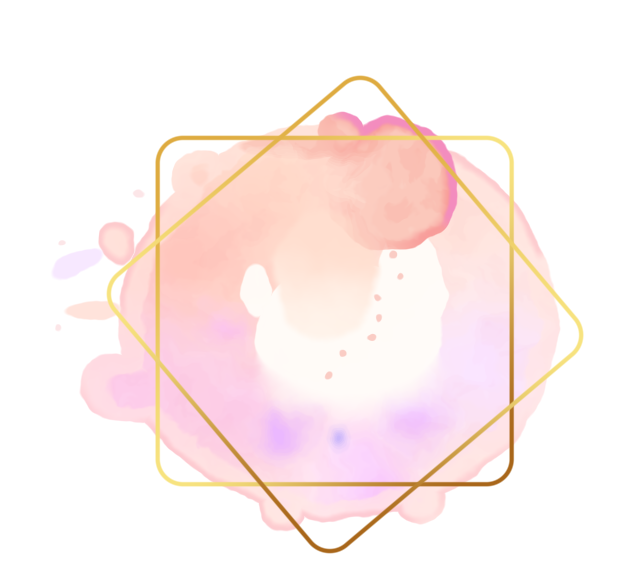
A Shadertoy shader for this background:

```glsl
// Blush watercolour wash on white paper under two crossed golden frames.
#define FRAME_HALF vec2(30.1, 29.45)
#define FRAME_RADIUS 4.3
#define FRAME_STROKE 0.36
#define FRAME_TURN 0.87
#define EDGE_WOBBLE 2.6
#define PIGMENT_STEPS 6.0
#define GRAIN 0.05
#define PAPER vec3(1.0)
#define BLUSH vec3(1.0, 0.895, 0.87)
#define CORAL vec3(0.98, 0.70, 0.66)
#define LILAC vec3(0.95, 0.78, 1.0)

float hash(vec2 p) {
    vec3 q = fract(vec3(p.xyx) * 0.1031);
    q += dot(q, q.yzx + 33.33);
    return fract((q.x + q.y) * q.z);
}

float noise(vec2 p) {
    vec2 i = floor(p), f = fract(p);
    f = f * f * (3.0 - 2.0 * f);
    return mix(mix(hash(i), hash(i + vec2(1, 0)), f.x),
               mix(hash(i + vec2(0, 1)), hash(i + vec2(1, 1)), f.x), f.y);
}

float fbm(vec2 p) {
    float sum = 0.0, amp = 0.5;
    for (int i = 0; i < 4; i++) {
        sum += amp * noise(p + 40.0);
        p = mat2(1.6, 1.2, -1.2, 1.6) * p;
        amp *= 0.5;
    }
    return sum;
}

// Approximate signed distance to an ellipse
float ellipse(vec2 p, vec2 centre, vec2 radii) {
    return (length((p - centre) / radii) - 1.0) * min(radii.x, radii.y);
}

float cover(float d, float soft) { return smoothstep(soft, -soft, d); }

// Steps with soft edges, like layers of dried paint
float layered(float v) {
    float k = v * PIGMENT_STEPS;
    return (floor(k) + smoothstep(0.3, 0.7, fract(k))) / PIGMENT_STEPS;
}

void dab(inout vec3 col, vec2 p, vec2 centre, float radius, vec3 tint) {
    vec2 q = (p - centre) / radius;
    float m = exp(-dot(q, q));
    col = mix(col, tint, mix(m, layered(m), 0.65));
}

void frame(inout vec3 col, vec2 q, float px) {
    vec2 b = abs(q) - FRAME_HALF + FRAME_RADIUS;
    float d = length(max(b, 0.0)) + min(max(b.x, b.y), 0.0) - FRAME_RADIUS;
    float t = 0.5 + (q.x - q.y) / 120.0;
    vec3 gold = mix(vec3(0.87, 0.67, 0.25), vec3(0.97, 0.89, 0.50), smoothstep(0.05, 0.5, t));
    gold = mix(gold, vec3(0.66, 0.40, 0.10), smoothstep(0.52, 0.96, t));
    col = mix(col, gold, cover(abs(d) - FRAME_STROKE, px));
}

void mainImage(out vec4 fragColor, in vec2 fragCoord) {
    // Centred units: the canvas is 100 high
    float px = 100.0 / iResolution.y;
    vec2 p = (fragCoord - 0.5 * iResolution.xy) * px;
    vec2 wobble = vec2(fbm(p * 0.16), fbm(p * 0.16 + 70.0)) - 0.47;
    vec2 w = p + EDGE_WOBBLE * wobble;
    vec2 flow = p + 7.0 * wobble;
    float grain = fbm(flow * 0.17 + 20.0);

    // Outline of the wash
    float wash = ellipse(w, vec2(3.0, -4.6), vec2(37.2, 33.8));
    wash = min(wash, ellipse(w, vec2(-30.4, -15.5), vec2(10.2, 6.0)));
    wash = min(wash, ellipse(w, vec2(-34.6, 8.9), vec2(3.0, 4.0)));
    wash = min(wash, ellipse(w, vec2(-20.7, 19.9), vec2(4.5, 5.0)));
    wash = min(wash, ellipse(w, vec2(-6.5, -36.2), vec2(4.3, 4.5)));
    wash = min(wash, ellipse(w, vec2(17.2, -34.8), vec2(4.2, 4.0)));

    // Pigments bleeding into each other
    vec3 paint = BLUSH;
    dab(paint, flow, vec2(-7.7, 16.0), 22.0, vec3(1.0, 0.84, 0.78));
    dab(paint, flow, vec2(-22.6, 5.0), 12.0, vec3(1.0, 0.78, 0.74));
    dab(paint, flow, vec2(5.0, -29.0), 14.0, vec3(1.0, 0.89, 0.97));
    dab(paint, flow, vec2(-31.0, -16.0), 13.0, vec3(0.99, 0.79, 0.91));
    dab(paint, flow, vec2(-14.8, -19.5), 11.0, vec3(0.99, 0.80, 0.91));
    dab(paint, flow, vec2(27.8, -12.4), 13.0, vec3(0.98, 0.89, 1.0));
    dab(paint, flow, vec2(16.5, -21.0), 5.0, LILAC);
    dab(paint, flow, vec2(8.0, -31.5), 6.0, vec3(0.98, 0.80, 0.99));
    dab(paint, flow, vec2(-16.9, -5.3), 3.0, vec3(0.99, 0.78, 0.93));
    paint -= GRAIN * (layered(grain) - 0.45) * vec3(0.2, 1.6, 1.2);

    // Bare heart of the wash, crisp above and melting below
    float heart = ellipse(w, vec2(4.8, -7.4), vec2(16.3, 13.0));
    heart = min(heart, ellipse(w, vec2(15.0, 0.4), vec2(6.0, 11.1)));
    heart = min(heart, ellipse(w, vec2(-11.2, 0.4), vec2(2.4, 4.2)));
    float melt = mix(px, 4.0, smoothstep(-9.0, -18.0, p.y));
    paint = mix(paint, vec3(1.0, 0.99, 0.975), 0.95 * cover(heart, melt));
    float tongue = ellipse(w, vec2(0.9, 3.2), vec2(8.8, 10.6));
    vec3 cream = mix(vec3(1.0, 0.955, 0.92), vec3(1.0, 0.87, 0.81), smoothstep(-7.0, 10.0, flow.y));
    paint = mix(paint, cream, cover(tongue, 0.8));
    dab(paint, flow, vec2(-6.2, -23.0), 4.0, vec3(0.92, 0.72, 1.0));
    dab(paint, w, vec2(3.4, -24.8), 1.6, vec3(0.80, 0.72, 0.98));

    // Pale outer layer and a thin stained rim
    paint = mix(paint, BLUSH + 0.015, 0.55 * cover(-wash - 1.0 - 5.0 * grain, 0.4));
    float stain = smoothstep(-1.5, -0.3, wash) * smoothstep(0.35, 0.6, noise(p * 0.09 + 9.0));
    paint = mix(paint, vec3(0.98, 0.72, 0.76), 0.55 * stain);
    vec3 col = mix(PAPER, paint, cover(wash, px));

    // Coral bloom, fading to the left, with a magenta edge
    float bloom = ellipse(w, vec2(12.2, 18.5), vec2(11.6, 11.3));
    bloom = min(bloom, ellipse(w, vec2(3.7, 27.3), vec2(4.0, 3.8)));
    bloom = min(bloom, ellipse(w, vec2(-4.8, 24.8), vec2(8.8, 2.0)));
    float strength = max(smoothstep(1.0, 13.0, flow.x), smoothstep(21.0, 25.5, flow.y));
    vec3 coral = CORAL + 0.2 * (0.5 - layered(grain)) * vec3(0.1, 1.0, 1.0) + vec3(0.0, 0.05, 0.04);
    float rim = smoothstep(-3.0, -0.8, bloom + 2.0 * (grain - 0.5));
    coral = mix(coral, vec3(0.97, 0.57, 0.57), 0.75 * rim * smoothstep(12.0, 24.0, p.x + p.y * 0.5));
    float magenta = smoothstep(-1.7, -0.9, bloom) * smoothstep(31.0, 36.0, p.x + p.y);
    coral = mix(coral, vec3(0.95, 0.54, 0.77), 0.85 * magenta);
    col = mix(col, coral, cover(bloom, px) * layered(strength));

    // Two loose smears beside the wash
    vec2 smear = mat2(0.92, -0.39, 0.39, 0.92) * (w - vec2(-41.4, 4.9));
    col = mix(col, vec3(0.97, 0.91, 1.0), cover(ellipse(smear, vec2(0), vec2(4.6, 1.7)), px));
    col = mix(col, vec3(1.0, 0.89, 0.86), cover(ellipse(w, vec2(-38.6, -2.8), vec2(4.5, 1.8)), px));

    // Splashes: a trail through the heart, then a few outside
    for (int i = 0; i < 7; i++) {
        float k = float(i), size = hash(vec2(k, 3.0));
        vec2 at = mix(vec2(14.0, 6.2), vec2(2.5, -13.5), k / 6.0);
        at.x += 5.0 * (hash(vec2(k, 8.0)) - 0.5);
        col = mix(col, vec3(0.98, 0.80, 0.77), cover(length(w - at) - 0.4 - 0.45 * size, px));
        if (i < 3) {
            float angle = 2.62 + 0.33 * k;
            at = (35.0 + 9.5 * min(k, 1.0)) * vec2(cos(angle), sin(angle));
            col = mix(col, vec3(0.99, 0.90, 0.91), cover(length(w - at) - 0.4 - 0.5 * size, px));
        }
    }

    // Golden frames
    frame(col, p - vec2(2.5, -2.9), px);
    float c = cos(FRAME_TURN), s = sin(FRAME_TURN);
    frame(col, mat2(c, s, -s, c) * (p - vec2(4.26, -3.48)), px);
    fragColor = vec4(clamp(col, 0.0, 1.0), 1.0);
}
```
